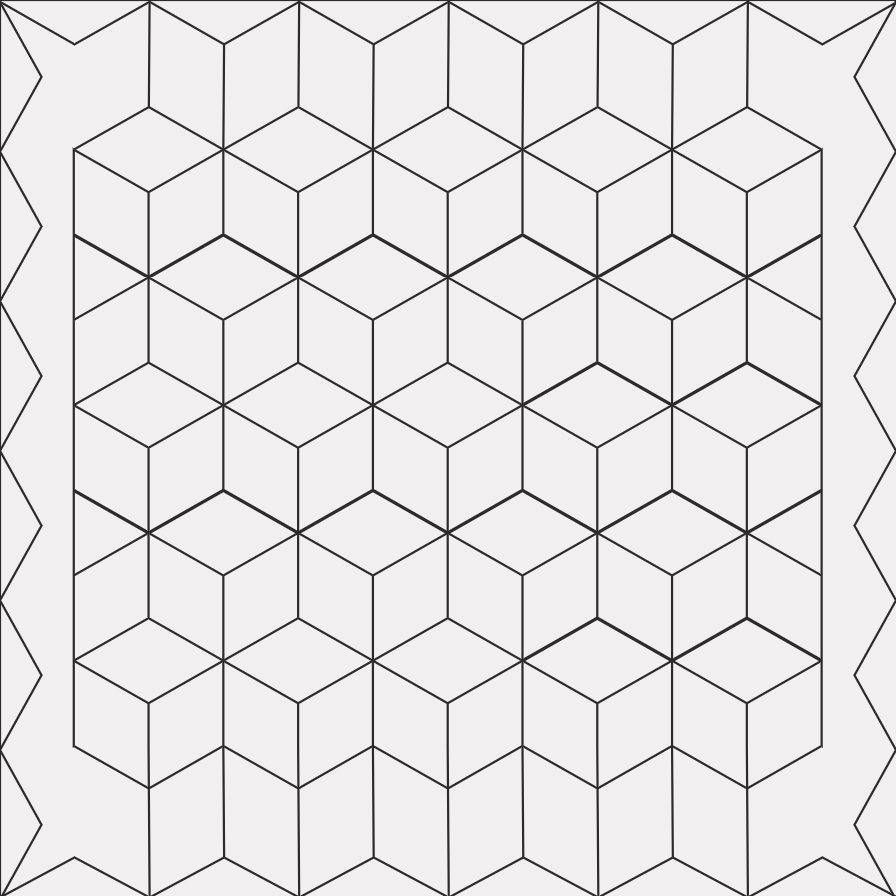
Write a WebGL 1 fragment shader that draws this pattern.

```glsl
precision highp float;
// Line drawing of stacked cubes: rows of rhombi joined by uprights, clipped
// to a zigzag-ended panel, then linked to a zigzag frame on the canvas edge.
// Everything is a distance to a line, measured in tiles (six per canvas).

#define TILES 6.0
#define PITCH 1.0016        // width of a rhombus
#define ROW_PITCH 0.8556    // spacing of rhombus rows
#define RISE 0.285          // half height of a rhombus
#define FIRST_ROW 1.002     // height of the first row, from the top
#define PANEL_HALF 2.5      // half width of the panel in rhombi
#define LEAN 0.007          // slant of the outer uprights
#define LINE_HALF 0.0074    // half width of a line
#define HEAVY 0.0035        // extra half width of heavy edges
#define PAPER vec3(0.946, 0.938, 0.942)
#define INK vec3(0.175, 0.165, 0.172)

uniform vec2 u_resolution;

// Triangle wave: one at integers, zero halfway between them
float triangle(float x) {
  return 1.0 - 2.0 * abs(fract(x + 0.5) - 0.5);
}

// Signed distance to a zigzag of the given height
float zigzag(float across, float phase, float height) {
  return (across - height * triangle(phase)) / length(vec2(1.0, 2.0 * height));
}

// Distance to uprights, two per rhombus width
float uprights(float x) {
  return abs(fract(2.0 * x + 0.5) - 0.5) * 0.5;
}

// Distance to the rhombus outlines and the uprights between them
float cubeLattice(vec2 p) {
  float row = floor((p.y - FIRST_ROW) / ROW_PITCH + 0.5);
  float odd = mod(row, 2.0);
  float localY = p.y - FIRST_ROW - row * ROW_PITCH;
  float localX = fract(p.x + 0.5 * odd + 0.5) - 0.5;

  vec2 normal = vec2(RISE, 0.5);
  float rhombus = (dot(abs(vec2(localX, localY)), normal) - 0.5 * RISE) / length(normal);
  float posts = max(uprights(p.x), -rhombus);

  // Upper edges of the inner rows are drawn heavier
  float inner = step(0.5, row) * step(row, 4.5) * step(localY, 0.0);
  float heavy = inner * max(odd, step(0.5, p.x));
  return min(abs(rhombus) - HEAVY * heavy, posts);
}

void main() {
  vec2 tile = gl_FragCoord.xy / u_resolution * TILES;
  tile.y = TILES - tile.y;
  float y = tile.y;

  // Columns are centred, and lean slightly outside the panel
  float lean = LEAN * max(max(1.0 - y, y - 5.0), 0.0);
  float column = (tile.x - 2.998 - lean) / PITCH;

  // Panel: zigzag top and bottom, straight sides
  float above = zigzag(FIRST_ROW - y, column, RISE);
  float below = -zigzag(FIRST_ROW + 5.0 * ROW_PITCH - y, column + 0.5, RISE);
  float panel = max(abs(column) - PANEL_HALF, max(above, below));
  float ink = min(max(cubeLattice(vec2(column, y)), panel), abs(panel));

  // Frame: zigzags along all four edges
  float topEdge = zigzag(y - 0.012, column + 0.5, RISE);
  float bottomEdge = zigzag(6.01 - y, column + 0.5, 0.268);
  float side = min(tile.x, TILES - tile.x);
  float sideEdge = zigzag(side, (y - 0.515) / PITCH, 0.278);
  ink = min(ink, min(abs(sideEdge), min(abs(topEdge), abs(bottomEdge))));

  // Uprights linking the panel to the frame
  float gap = max(-panel, max(-topEdge, -bottomEdge));
  float links = max(uprights(column), max(gap, abs(column) - 2.25));
  ink = min(ink, links);

  // Canvas border at the top and left
  ink = min(ink, min(y, tile.x));

  float pixel = TILES / min(u_resolution.x, u_resolution.y);
  float coverage = clamp(0.5 + (LINE_HALF - ink) / pixel, 0.0, 1.0);
  gl_FragColor = vec4(mix(PAPER, INK, coverage), 1.0);
}
```
